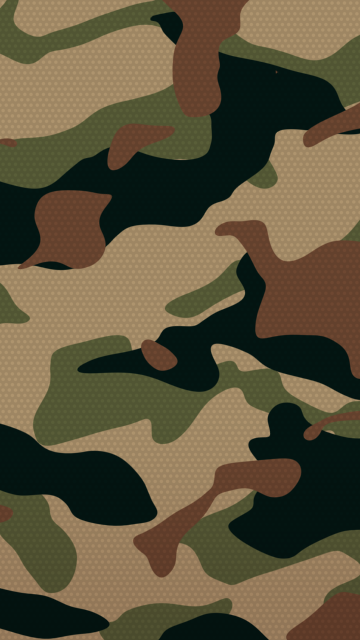
Write a WebGL 2 fragment shader that draws this pattern.

```glsl
#version 300 es
precision highp float;
// Woodland camouflage cloth: layered smooth blobs under a fine grid of woven dots.

uniform vec2 u_resolution;
out vec4 fragColor;

// Cloth colours
const vec3 TAN   = vec3(0.635, 0.540, 0.400);
const vec3 GREEN = vec3(0.325, 0.343, 0.206);
const vec3 BROWN = vec3(0.400, 0.260, 0.180);
const vec3 BLACK = vec3(0.012, 0.080, 0.068);

// Blob layers: cells per canvas width, tilt in radians, noise level of the outline
const vec2  GREEN_CELLS = vec2(2.2, 3.5);
const vec2  BLACK_CELLS = vec2(2.1, 3.9);
const vec2  BROWN_CELLS = vec2(2.5, 3.4);
const float GREEN_TILT  = 0.30;
const float BLACK_TILT  = -0.12;
const float BROWN_TILT  = 0.45;
const float GREEN_LEVEL = 0.045;
const float BLACK_LEVEL = 0.140;
const float BROWN_LEVEL = 0.205;

// Outline shape
const float WARP        = 0.55;   // bend of the lobes, in cells
const float WARP_SCALE  = 1.6;
const float DETAIL      = 0.30;   // strength of the smaller lobes
const float EDGE_WIDTH  = 0.0045; // softness, in canvas widths

// Weave and shading
const float DOT_COLUMNS = 58.0;
const float DOT_RADIUS  = 0.27;   // in dot spacings
const float DOT_LIGHT   = 0.10;
const float SHADE       = 0.10;
const float ROW_STEP    = 0.866;  // row height of a triangular grid
const float TAU         = 6.28319;

float hash(vec2 cell) {
    vec3 h = fract(cell.xyx * 0.1031);
    h += dot(h, h.yzx + 33.33);
    return fract((h.x + h.y) * h.z);
}

float cornerSlope(vec2 cell, vec2 offset) {
    float angle = TAU * hash(cell);
    return dot(vec2(cos(angle), sin(angle)), offset);
}

float gradientNoise(vec2 p) {
    vec2 cell = floor(p);
    vec2 f = p - cell;
    vec2 blend = f * f * f * (f * (f * 6.0 - 15.0) + 10.0);
    vec2 e = vec2(1.0, 0.0);
    float low  = mix(cornerSlope(cell, f), cornerSlope(cell + e, f - e), blend.x);
    float high = mix(cornerSlope(cell + e.yx, f - e.yx),
                     cornerSlope(cell + e.xx, f - e.xx), blend.x);
    return mix(low, high, blend.y);
}

// Height field whose contour lines form the blobs
float blobField(vec2 uv, vec2 cells, float tilt, float seed) {
    float c = cos(tilt), s = sin(tilt);
    vec2 p = mat2(c, -s, s, c) * uv * cells + seed;
    vec2 q = p * WARP_SCALE;
    p += WARP * vec2(gradientNoise(q + 19.3), gradientNoise(q + 47.7));
    return gradientNoise(p) + DETAIL * gradientNoise(p * 2.1 + 7.4);
}

// Coverage from the field, with an edge of constant width
float blobMask(float field, float level) {
    float slope = length(vec2(dFdx(field), dFdy(field))) * u_resolution.x;
    float edge = max(EDGE_WIDTH, 1.2 / u_resolution.x);
    float dist = (field - level) / max(slope, 0.001);
    return smoothstep(-0.5, 0.5, dist / edge);
}

// Staggered round dots
float weaveDots(vec2 uv) {
    vec2 p = uv * DOT_COLUMNS;
    p.y /= ROW_STEP;
    float row = floor(p.y);
    p.x += 0.5 * mod(row, 2.0);
    vec2 local = (fract(p) - 0.5) * vec2(1.0, ROW_STEP);
    float blur = max(0.12, 0.7 * DOT_COLUMNS / u_resolution.x);
    return 1.0 - smoothstep(DOT_RADIUS - blur, DOT_RADIUS + blur, length(local));
}

void main() {
    vec2 uv = gl_FragCoord.xy / u_resolution.x;
    float height = gl_FragCoord.y / u_resolution.y;

    // Printed layers, from the ground up
    float green = blobField(uv, GREEN_CELLS, GREEN_TILT, 31.2);
    float black = blobField(uv, BLACK_CELLS, BLACK_TILT, 83.6);
    float brown = blobField(uv, BROWN_CELLS, BROWN_TILT, 142.4);
    vec3 color = TAN;
    color = mix(color, GREEN, blobMask(green, GREEN_LEVEL));
    color = mix(color, BLACK, blobMask(black, BLACK_LEVEL));
    color = mix(color, BROWN, blobMask(brown, BROWN_LEVEL));

    // Raised dots and a warm darkening toward the bottom
    color *= 1.0 + DOT_LIGHT * (weaveDots(uv) - 0.25);
    float shade = SHADE * (1.0 - smoothstep(0.0, 0.38, height));
    color *= 1.0 - shade * vec3(0.8, 1.2, 1.2);

    fragColor = vec4(color, 1.0);
}
```
